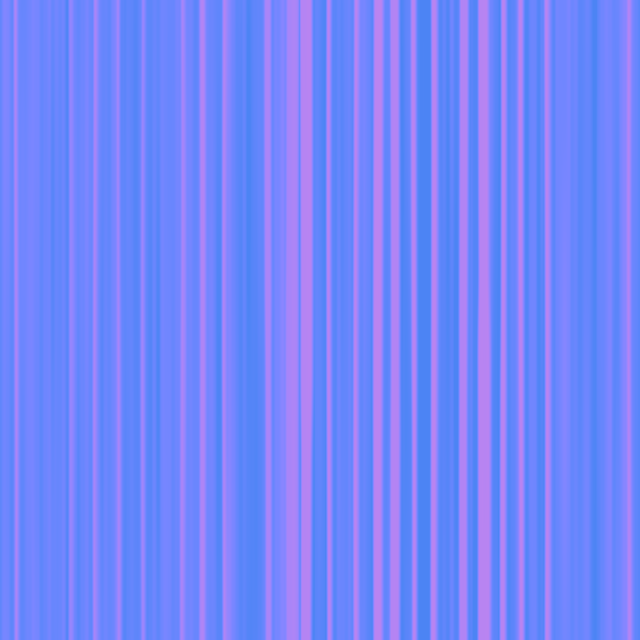
Give the GLSL for this texture map, as a Shadertoy shader.

```glsl
const float BAND_CELLS = 30.0;
const float EDGE_SOFTNESS = 0.0026;
const float PINK_RED = 0.72;

float hash(float n, float seed) {
    return fract(sin(n * 12.9898 + seed * 78.233) * 4375.85);
}

// Tone of one thin column, drifting slowly along its length
float columnTone(float id, float y, float seed) {
    float phase = 6.283 * hash(id, seed + 5.0);
    float drift = sin(y * mix(2.0, 7.0, hash(id, seed + 9.0)) + phase);
    return hash(id, seed) - 0.5 + 0.16 * drift;
}

// Irregular vertical streaks, about -0.6 to 0.6
float streaks(vec2 uv, float columns, float seed) {
    float x = uv.x * columns;
    float id = floor(x);
    float blend = smoothstep(0.1, 0.9, x - id);
    return mix(columnTone(id, uv.y, seed), columnTone(id + 1.0, uv.y, seed), blend);
}

// Stripe with a crisp left flank and a softer right one
float stripe(float d, float halfWidth, float softness) {
    float rise = smoothstep(-halfWidth - softness, -halfWidth + softness, d);
    float fall = smoothstep(halfWidth - softness, halfWidth + 2.0 * softness, d);
    return rise * (1.0 - fall);
}

// Fade outward from an edge, zero inside it
float fringe(float outside, float reach) {
    return smoothstep(-0.002, 0.003, outside) * exp(-max(outside, 0.0) / reach);
}

// x: pink band, y: deep blue flank, z: violet shoulder
vec3 bands(vec2 uv, float relief) {
    float cell = floor(uv.x * BAND_CELLS);
    vec3 result = vec3(0.0);
    for (float i = -1.0; i <= 1.0; i++) {
        float id = cell + i;
        float present = step(mix(0.42, 0.15, relief), hash(id, 11.0));
        float center = (id + mix(0.25, 0.75, hash(id, 23.0))) / BAND_CELLS;
        center += 0.0008 * sin(uv.y * 4.0 + 6.283 * hash(id, 31.0));

        // Width changes gently at a random height
        float size = hash(id, 47.0);
        float halfWidth = mix(0.0025, 0.0095, pow(size, 4.0)) * mix(0.8, 1.15, relief);
        float bend = mix(0.3, 0.65, hash(id, 53.0));
        float taper = smoothstep(bend - 0.08, bend + 0.08, uv.y);
        halfWidth *= 1.0 + 0.4 * (hash(id, 61.0) - 0.5) * taper;

        float strength = mix(0.6, 1.0, sqrt(hash(id, 71.0)));
        strength = min(strength * mix(0.95, 1.25, relief), 1.0);
        float d = uv.x - center;
        float pink = strength * stripe(d, halfWidth, EDGE_SOFTNESS);

        // Flank and shoulder lie on opposite sides
        float side = hash(id, 83.0) < 0.6 ? -1.0 : 1.0;
        float flank = strength * fringe(side * d - halfWidth, 0.010);
        float shoulder = hash(id, 97.0) * fringe(-side * d - halfWidth, 0.005);
        result = max(result, present * vec3(pink, flank, shoulder));
    }
    return result;
}

// Blue to violet to pink, following the red component
vec3 slopeColor(float red) {
    float offset = red - 0.5;
    float curve = offset * offset;
    return vec3(red, 0.527 - 0.2 * curve, 1.0 - 1.1 * curve);
}

void mainImage(out vec4 fragColor, in vec2 fragCoord) {
    vec2 uv = fragCoord / iResolution.xy;

    // Stronger relief right of the middle, quieter at both sides
    float relief = smoothstep(0.36, 0.48, uv.x) * (1.0 - smoothstep(0.82, 0.92, uv.x));

    // Layered streaks from broad to fine
    float grain = 0.06 * streaks(uv, 34.0, 3.0)
                + 0.10 * streaks(uv, 85.0, 17.0)
                + 0.11 * streaks(uv, 170.0, 29.0);

    vec3 band = bands(uv, relief);
    float red = mix(0.42, 0.385, relief) + grain;
    red += 0.14 * band.z - 0.065 * band.y * mix(0.7, 1.1, relief);
    red = mix(max(red, 0.30), PINK_RED + 0.15 * grain, band.x);

    fragColor = vec4(slopeColor(red), 1.0);
}
```
